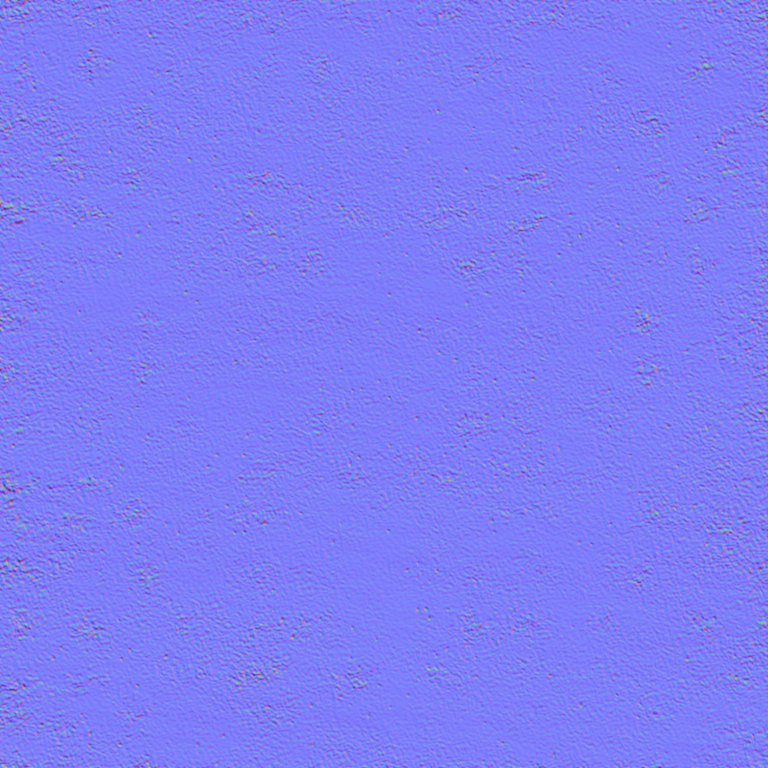
Write a Shadertoy shader that draws this texture map.

```glsl
// Tangent-space normal map of rough plaster: fine crisp grain, sparse pits
// and ragged scuffed patches laid out with mirror symmetry. A height field is
// differentiated numerically and its slopes are encoded as colour.

const vec3 FLAT_COLOR = vec3(0.491, 0.493, 0.985);
const float STEP = 0.65 / 512.0;     // slope sampling distance
const float GRAIN_TILT = 0.22;       // radians, grain rises to the right

float hash(vec2 p) {
    vec3 q = fract(p.xyx * vec3(0.1031, 0.1030, 0.0973));
    q += dot(q, q.yzx + 33.33);
    return fract((q.x + q.y) * q.z);
}

mat2 rotation(float angle) {
    float c = cos(angle), s = sin(angle);
    return mat2(c, -s, s, c);
}

// Dot product of a lattice corner's random direction with the offset to it
float corner(vec2 cell, vec2 offset) {
    float a = 6.2832 * hash(cell);
    return dot(vec2(cos(a), sin(a)), offset);
}

// Gradient noise, roughly -0.7 to 0.7
float noise(vec2 p) {
    vec2 i = floor(p), f = p - i;
    vec2 u = f * f * f * (f * (f * 6.0 - 15.0) + 10.0);
    vec2 e = vec2(1.0, 0.0);
    float low = mix(corner(i, f), corner(i + e, f - e), u.x);
    float high = mix(corner(i + e.yx, f - e.yx), corner(i + 1.0, f - 1.0), u.x);
    return mix(low, high, u.y);
}

// Scattered tilted ellipses, wide or upright; rows of cells repeat
float patches(vec2 p, vec2 cellSize, float rowPeriod) {
    vec2 base = floor(p / cellSize);
    float mask = 0.0;
    for (int y = -1; y <= 1; y++)
    for (int x = -1; x <= 1; x++) {
        vec2 cell = base + vec2(x, y);
        vec2 id = vec2(cell.x, mod(cell.y, rowPeriod)) + 17.0;
        vec2 jitter = 0.2 + 0.6 * vec2(hash(id), hash(id + 41.0));
        vec2 d = rotation(0.6 * hash(id + 73.0) - 0.2) * (p - (cell + jitter) * cellSize);
        vec2 radius = mix(vec2(0.014, 0.022), vec2(0.042, 0.012), hash(id + 97.0));
        float strength = smoothstep(0.3, 0.85, hash(id + 131.0));
        mask = max(mask, strength * exp(-dot(d / radius, d / radius)));
    }
    return mask;
}

// Extra wear along the left and right sides and a thin rim at top and bottom
float edgeWear(vec2 p) {
    float side = min(p.x, 1.0 - p.x);
    float rim = min(p.y, 1.0 - p.y);
    float breakup = smoothstep(-0.25, 0.35, noise(vec2(p.x * 9.0, p.y * 16.0) + 60.0));
    return exp(-side / 0.04) * mix(0.2, 1.0, breakup) + 0.7 * exp(-rim / 0.005);
}

// Small round pits in a sparse jittered grid
float pits(vec2 p, float cells, float chance, float radius) {
    vec2 id = floor(p * cells);
    vec2 center = (id + 0.3 + 0.4 * vec2(hash(id + 211.0), hash(id + 307.0))) / cells;
    float d = length(p - center) / radius;
    return step(hash(id + 401.0), chance) * exp(-d * d);
}

// Surface height for a given grain strength and scuff amount
float height(vec2 p, float grainGain, float scuff) {
    vec2 g = rotation(GRAIN_TILT) * p;
    float grain = noise(g * vec2(185.0, 240.0)) + 0.45 * noise(g.yx * 290.0 + 50.0);
    float ridges = noise(g * vec2(48.0, 120.0) + 90.0);
    float swell = noise(p * vec2(22.0, 48.0) + 170.0);
    float scratches = noise(p * vec2(14.0, 210.0) + 130.0);
    return 0.125 * grainGain * grain + 0.30 * scuff * ridges + 0.06 * swell
         + 0.02 * scratches - 0.17 * pits(p, 80.0, 0.05, 0.0019);
}

void mainImage(out vec4 fragColor, in vec2 fragCoord) {
    vec2 p = fragCoord / iResolution.xy;

    // Mirrored patch layout with ragged, speckled outlines
    vec2 ragged = 0.02 * vec2(noise(p * 45.0 + 7.0), noise(p * 60.0 + 29.0));
    vec2 folded = abs(p - vec2(0.515, 0.5475)) + ragged;
    float variety = smoothstep(-0.5, 0.3, noise(p * 6.0 + 11.0));
    float speckle = 0.85 + 0.9 * noise(p * vec2(55.0, 95.0) + 37.0);
    float scuff = patches(folded, vec2(0.075, 0.065), 4.0) * mix(0.35, 1.0, variety);
    scuff = min((scuff + 0.8 * edgeWear(p)) * speckle, 1.2);

    // Broad areas of smoother and rougher plaster
    float rough = 0.88 + 0.55 * noise(p * vec2(5.0, 9.0) + 3.0) + 0.45 * noise(p * 22.0 + 19.0);
    float gain = max(rough, 0.4) + 1.1 * scuff;

    // Central differences at a slightly wandering position
    vec2 q = p + 0.003 * vec2(noise(p * 38.0 + 5.0), noise(p * 41.0 + 23.0));
    vec2 e = vec2(STEP, 0.0);
    vec2 slope = vec2(
        height(q - e, gain, scuff) - height(q + e, gain, scuff),
        height(q - e.yx, gain, scuff) - height(q + e.yx, gain, scuff));

    // Calm shallow slopes, sharpen steep ones, favour the right-facing side
    slope *= mix(0.75, 1.2, smoothstep(0.0, 0.12, length(slope)));
    slope.x += 1.5 * min(slope.x * slope.x, 0.04);

    // Faint horizontal drift of the overall tilt
    slope.y += 0.012 * noise(p * vec2(1.5, 13.0) + 77.0);

    // Steeper slopes tint red and green and lose blue
    float blueLoss = min(5.0 * dot(slope, slope), 0.5);
    vec3 color = FLAT_COLOR + vec3(slope, -blueLoss);
    fragColor = vec4(clamp(color, 0.0, 1.0), 1.0);
}
```
